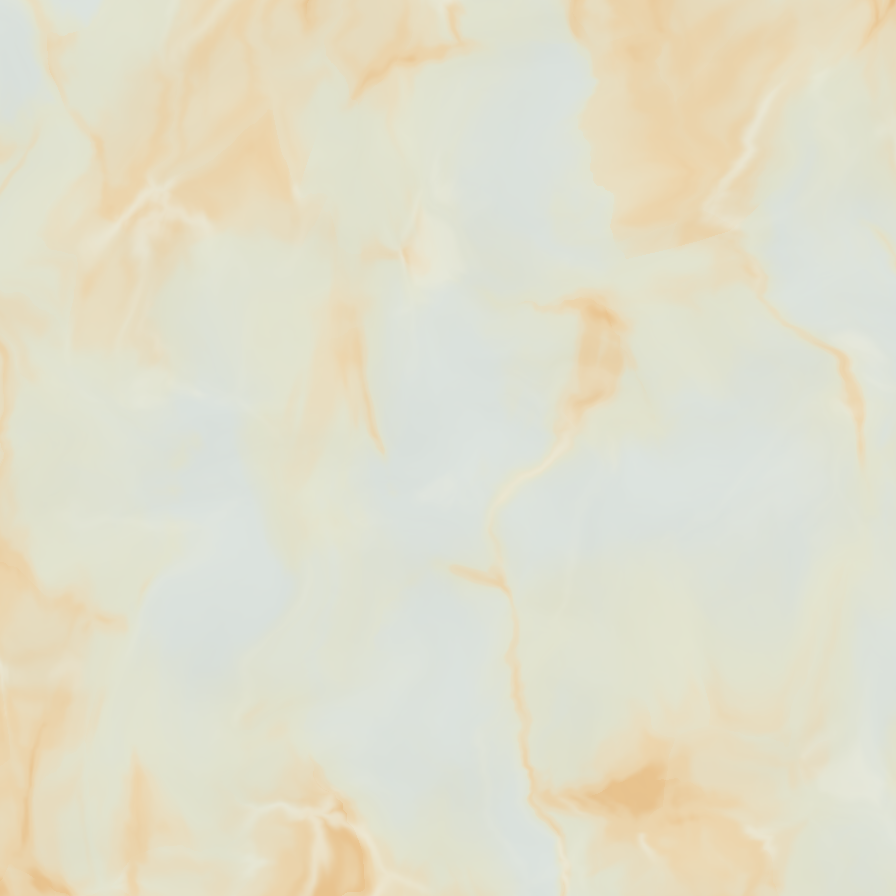
This texture is drawn by a WebGL 2 fragment shader. Its source:

```glsl
#version 300 es
precision highp float;
// Pale translucent onyx: cool mint and cream clouds crossed by peach veins.
// Layered sines bend two cellular networks; a single "heat" value, built from
// clouds, cell tones and vein distance, picks the colour. White wisps lie on top.

uniform vec2 u_resolution;
out vec4 fragColor;

vec2 hash2(vec2 p) {
    vec3 q = fract(p.xyx * vec3(0.1031, 0.1030, 0.0973));
    q += dot(q, q.yzx + 33.33);
    return fract((q.xx + q.yz) * q.zy);
}

// Layered, rotated and self-bending sines, about -0.8 to 0.8
float waves(vec2 p) {
    float sum = 0.0, gain = 0.5;
    for (int i = 0; i < 6; i++) {
        p = mat2(0.8, 0.6, -0.6, 0.8) * p;
        p += 0.5 * sin(p.yx * 1.2 + float(i) * 1.7);
        sum += gain * sin(p.x + 0.9) * sin(p.y + 2.3);
        p *= 1.8;
        gain *= 0.5;
    }
    return sum;
}

// Cellular noise: x = distance to border, y = tone of the cell, z = blended tone
vec3 cells(vec2 p) {
    vec2 base = floor(p), f = p - base, nearest = vec2(0.0);
    float best = 9.0, tone = 0.0, toneSum = 0.0, weightSum = 0.0;
    for (int y = -1; y <= 1; y++)
    for (int x = -1; x <= 1; x++) {
        vec2 g = vec2(x, y);
        vec2 toSite = g + hash2(base + g) - f;
        float d = dot(toSite, toSite);
        float cellTone = hash2(base + g + 71.0).x;
        float weight = exp(-9.0 * d);
        toneSum += weight * cellTone;
        weightSum += weight;
        if (d < best) { best = d; nearest = toSite; tone = cellTone; }
    }
    float border = 9.0;
    for (int y = -2; y <= 2; y++)
    for (int x = -2; x <= 2; x++) {
        vec2 g = vec2(x, y);
        vec2 toSite = g + hash2(base + g) - f;
        vec2 across = toSite - nearest;
        if (dot(across, across) > 1e-4)
            border = min(border, dot(0.5 * (nearest + toSite), normalize(across)));
    }
    return vec3(border, tone, toneSum / max(weightSum, 1e-5));
}

// Cool mint, pale sage, cream, peach, amber
vec3 stoneColour(float heat) {
    vec3 c = mix(vec3(0.855, 0.882, 0.862), vec3(0.880, 0.885, 0.805), smoothstep(-0.5, 0.04, heat));
    c = mix(c, vec3(0.904, 0.862, 0.748), smoothstep(0.0, 0.32, heat));
    c = mix(c, vec3(0.918, 0.828, 0.670), smoothstep(0.32, 0.75, heat));
    return mix(c, vec3(0.910, 0.765, 0.560), smoothstep(0.75, 1.25, heat));
}

void main() {
    vec2 uv = gl_FragCoord.xy / u_resolution.y;

    // Bent coordinates, with features stretched upwards
    vec2 bend = vec2(waves(uv * 8.0 + 3.0), waves(uv * 8.0 + 14.0));
    vec2 p = uv + 0.08 * bend;
    vec3 slab = cells(p * vec2(4.4, 2.8) + 5.0);
    vec3 flake = cells((p + 0.03 * bend.yx) * vec2(11.0, 7.5) + 31.0);

    // Broad clouds and slabs, sharp on some borders and soft on others
    float cloud = waves(p * vec2(10.0, 6.0) + 20.0);
    float patches = waves(uv * vec2(12.0, 8.0) + 47.0);
    float tone = mix(slab.z, slab.y, 0.45 * smoothstep(-0.1, 0.3, patches));
    float heat = 0.8 * cloud + 0.95 * (tone - 0.5) + 0.02;

    // Main veins fade in and out, each with a core inside a soft halo
    float veinFade = smoothstep(-0.2, 0.25, waves(uv * 9.0 + 62.0));
    float vein = slab.x / 3.5;
    float coreWidth = 0.008 + 0.006 * smoothstep(-0.3, 0.4, patches);
    heat += veinFade * (0.32 * exp(-vein / 0.025) + 0.4 * exp(-pow(vein / coreWidth, 2.0)));

    // Finer flakes gather in the warm zones
    float warmZone = smoothstep(-0.1, 0.35, heat);
    float flakeTone = mix(flake.z, flake.y, 0.35);
    heat += warmZone * (0.5 * (flakeTone - 0.5) + 0.2 * exp(-pow((flake.x - 0.16) / 0.09, 2.0)));
    heat += 0.3 * smoothstep(0.2, 0.5, patches);

    vec3 colour = stoneColour(heat);

    // Milky wisps: thin films along the flake borders and a few solid flecks
    float wispFade = smoothstep(0.0, 0.35, waves(p * 13.0 + 83.0));
    float film = exp(-pow(flake.x / 0.07, 2.0)) * (0.25 + 0.75 * warmZone);
    float fleck = smoothstep(0.8, 0.9, flake.y) * smoothstep(0.02, 0.25, flake.x);
    float milk = wispFade * (0.6 * film + 0.5 * fleck);
    colour = mix(colour, vec3(0.925, 0.925, 0.870), clamp(milk, 0.0, 0.75));

    // Faint inner mottling
    colour += 0.014 * waves(p * 22.0);
    fragColor = vec4(colour, 1.0);
}
```
